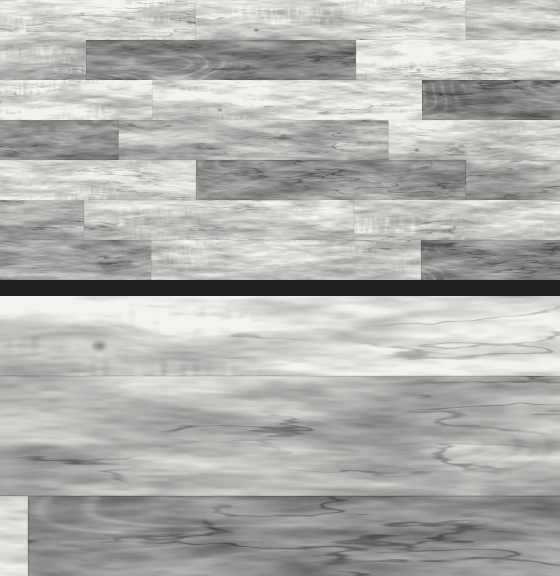
Top: the whole. Bottom: its middle third, enlarged.
A Shadertoy shader for this texture:

```glsl
// Weathered grey wood planks laid in seven staggered rows
const float ROWS = 7.0;
const float PLANK_LENGTH = 0.482;   // share of the canvas width
const vec2 ASPECT = vec2(2.0, 1.0); // canvas proportions for the grain
const float SEAM_WIDTH = 0.0018;
const float SEAM_DARKNESS = 0.10;
const float CLOUD_CONTRAST = 0.36;
const float STREAK_CONTRAST = 0.34;
const float FIBRE_CONTRAST = 0.09;
const float CRACK_DARKNESS = 0.17;
const float RING_CONTRAST = 0.07;
const float SAW_CONTRAST = 0.10;
const float KNOT_RADIUS = 0.009;
const vec3 GREY_TINT = vec3(1.0, 1.0, 0.988);
const int SAMPLES = 2;              // antialiasing samples per axis

// First seam of each row and the tones of its three planks, bottom row first
const float SEAMS[7] = float[7](0.270, 0.150, 0.350, 0.212, 0.272, 0.154, 0.349);
const vec3 TONES[7] = vec3[7](
    vec3(0.63, 0.77, 0.53), vec3(0.65, 0.77, 0.80), vec3(0.84, 0.55, 0.69),
    vec3(0.53, 0.69, 0.84), vec3(0.87, 0.84, 0.50), vec3(0.77, 0.53, 0.86),
    vec3(0.86, 0.84, 0.79));

float hash(vec2 p) {
    vec3 q = fract(p.xyx * 0.1031);
    q += dot(q, q.yzx + 33.33);
    return fract((q.x + q.y) * q.z);
}

float noise(vec2 p) {
    vec2 cell = floor(p), f = fract(p);
    f = f * f * (3.0 - 2.0 * f);
    float low = mix(hash(cell), hash(cell + vec2(1.0, 0.0)), f.x);
    float high = mix(hash(cell + vec2(0.0, 1.0)), hash(cell + 1.0), f.x);
    return mix(low, high, f.y);
}

float fbm(vec2 p) {
    float sum = 0.0, amplitude = 0.53;
    for (int i = 0; i < 4; i++) {
        sum += amplitude * noise(p);
        p = p * 2.03 + 17.3;
        amplitude *= 0.5;
    }
    return sum;
}

// Brightness change of the wood at g, in canvas heights
float woodGrain(vec2 g, float tone) {
    float dark = 1.0 - smoothstep(0.55, 0.65, tone);
    float light = smoothstep(0.70, 0.80, tone);
    g.y += 0.012 * (noise(g * vec2(7.0, 15.0)) - 0.5);

    // Broad weathering, long streaks and fine fibres
    float shade = CLOUD_CONTRAST * (fbm(g * vec2(4.0, 24.0)) - 0.5);
    shade += STREAK_CONTRAST * (fbm(g * vec2(10.0, 62.0)) - 0.5);
    shade += FIBRE_CONTRAST * (noise(g * vec2(38.0, 260.0)) - 0.5);

    // Broken hairline cracks
    float ridge = abs(fbm(g * vec2(6.0, 55.0) + 41.0) - 0.5);
    float worn = smoothstep(0.52, 0.75, noise(g * vec2(6.0, 24.0) + 9.0));
    shade -= CRACK_DARKNESS * worn * (1.0 - smoothstep(0.0, 0.045, ridge));

    // Wavy growth rings, strongest on the dark planks
    float field = noise(g * vec2(3.2, 16.0) + 5.0);
    float rings = pow(0.5 + 0.5 * sin(55.0 * field), 4.0);
    float ringArea = smoothstep(0.5, 0.8, noise(g * vec2(3.0, 18.0) + 71.0));
    shade += RING_CONTRAST * rings * ringArea * mix(-0.6, 1.3, dark);

    // Cross-cut saw marks in bleached patches of the light planks
    float bleached = smoothstep(0.55, 0.8, noise(g * vec2(5.0, 28.0) + 23.0));
    float saw = noise(g * vec2(130.0, 30.0)) - 0.25;
    return shade + SAW_CONTRAST * light * bleached * saw;
}

float plankShade(vec2 uv) {
    // Locate the plank: local runs from 0 to 1 along both sides
    float row = clamp(floor(uv.y * ROWS), 0.0, ROWS - 1.0);
    float along = (uv.x - SEAMS[int(row)]) / PLANK_LENGTH + 1.0;
    float column = clamp(floor(along), 0.0, 2.0);
    vec2 local = vec2(along - column, uv.y * ROWS - row);
    float tone = TONES[int(row)][int(column)];
    float seed = hash(vec2(row, column) + 3.7);

    vec2 plankSize = vec2(PLANK_LENGTH, 1.0 / ROWS) * ASPECT;
    vec2 g = local * plankSize + vec2(13.0 * column + 7.0 * seed, 5.0 * row);
    float shade = tone + woodGrain(g, tone);

    // Dark planks deepen towards the top, pale ones towards the bottom
    float tilt = tone < 0.6 ? 0.5 - local.y : local.y - 0.5;
    shade += 0.07 * tilt;

    // Small knot on some pale planks
    vec2 knot = vec2(0.06 + 0.2 * seed, 0.25);
    float knotDistance = length((local - knot) * plankSize * vec2(0.7, 1.0));
    float hasKnot = step(0.78, tone) * step(0.4, hash(vec2(column, row) + 8.1));
    shade -= 0.28 * hasKnot * (1.0 - smoothstep(0.0, KNOT_RADIUS, knotDistance));

    // Thin seam around the plank
    vec2 edge = min(local, 1.0 - local) * plankSize;
    float seam = 1.0 - smoothstep(0.0, SEAM_WIDTH, min(edge.x, edge.y));
    return clamp(shade - SEAM_DARKNESS * seam, 0.30, 0.95);
}

void mainImage(out vec4 fragColor, in vec2 fragCoord) {
    float shade = 0.0;
    for (int i = 0; i < SAMPLES * SAMPLES; i++) {
        vec2 offset = (vec2(i % SAMPLES, i / SAMPLES) + 0.5) / float(SAMPLES) - 0.5;
        shade += plankShade((fragCoord + offset) / iResolution.xy);
    }
    fragColor = vec4(GREY_TINT * shade / float(SAMPLES * SAMPLES), 1.0);
}
```
